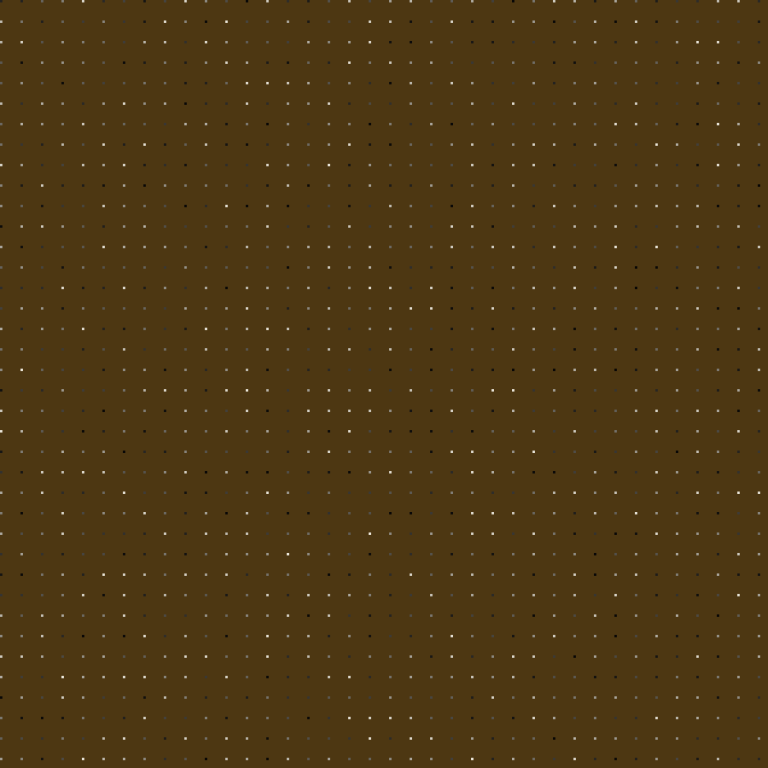
Reproduce this pattern procedurally as a three.js fragment shader.

```glsl
// Tiny square specks on a regular grid over flat dark brown.
// Each grid point hashes its index to a grey level between near black and
// pale; box-filtered edges keep the specks crisp at any canvas size.
varying vec2 vUv;

const float REPEATS = 37.5;     // grid pitches across and down
const float SPECK_SIDE = 0.12;  // speck width in pitches
const vec3 BROWN = vec3(0.302, 0.216, 0.071);
const vec3 DARK_SPECK = vec3(0.03, 0.025, 0.02);
const vec3 PALE_SPECK = vec3(0.93, 0.91, 0.86);

// Sine-free hash of a grid index, from 0 to 1
float hash21(vec2 p) {
  vec3 q = fract(vec3(p.xyx) * 0.1031);
  q += dot(q, q.yzx + 33.33);
  return fract((q.x + q.y) * q.z);
}

// Smoothed coverage of a centred square
float squareMask(vec2 offset, float side, vec2 blur) {
  vec2 cover = clamp((0.5 * side - abs(offset)) / blur + 0.5, 0.0, 1.0);
  return cover.x * cover.y;
}

// Random grey, weighted slightly towards the dark end
vec3 speckColor(vec2 id) {
  float level = pow(hash21(id + 17.0), 1.3);
  return mix(DARK_SPECK, PALE_SPECK, level);
}

void main() {
  // Grid counted from the top left, specks starting flush with that corner
  vec2 grid = vec2(vUv.x, 1.0 - vUv.y) * REPEATS;
  vec2 blur = max(fwidth(grid), vec2(0.0001));
  vec2 local = grid - 0.5 * SPECK_SIDE;
  vec2 id = floor(local + 0.5);

  // Specks over the ground
  float mask = squareMask(local - id, SPECK_SIDE, blur);
  vec3 color = mix(BROWN, speckColor(id), mask);
  gl_FragColor = vec4(color, 1.0);
}
```
